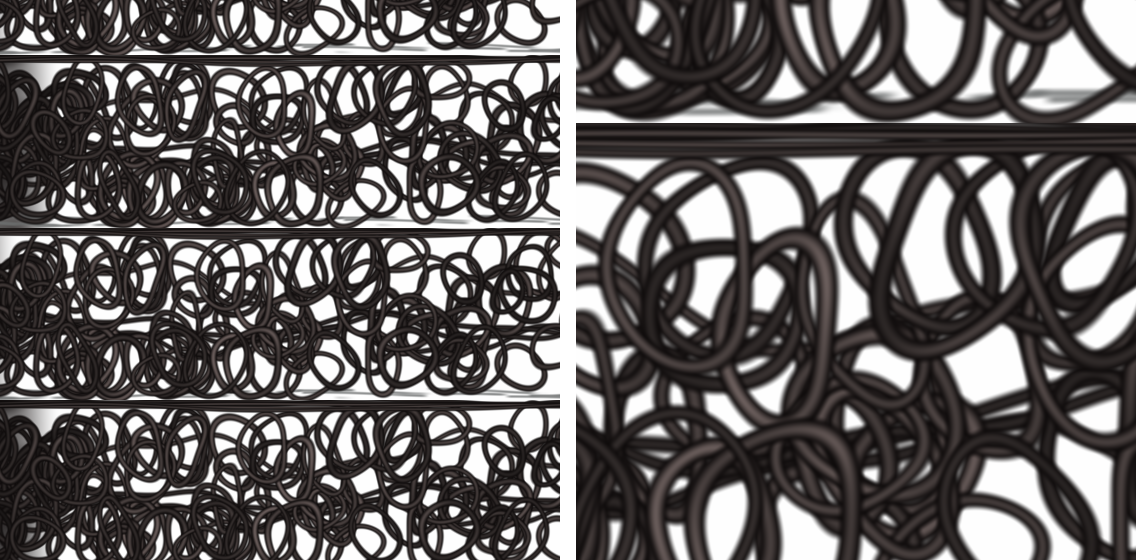
Left, the full canvas; right, a detail of the centre.
A Shadertoy shader for this pattern:

```glsl
// Tangled dark curls in stacked bands, dense at the left and open at the right.

const float BAND_HEIGHT = 0.3086;
const float FIRST_SEAM = 0.0977;   // distance of a seam from the top edge
const float ROW_SHIFT = 0.0742;    // sideways shift of every other band
const int RINGS = 132;
const int SEAM_STRANDS = 6;
const int CROSS_STRANDS = 4;
const int WHISKERS = 4;

vec4 hash4(float n) {
    vec4 p = fract(vec4(n) * vec4(0.1031, 0.1030, 0.0973, 0.1099) + 0.137);
    p += dot(p, p.wzxy + 33.33);
    return fract((p.xxyz + p.yzzw) * p.zywx);
}

float noise(float x, float seed) {
    float i = floor(x), f = fract(x);
    return mix(hash4(i + seed).x, hash4(i + 1.0 + seed).x, f * f * (3.0 - 2.0 * f));
}

mat2 rotation(float a) {
    float c = cos(a), s = sin(a);
    return mat2(c, -s, s, c);
}

// Approximate distance to the outline of an ellipse
float ellipseLine(vec2 p, vec2 radii) {
    float k = length(p / radii);
    return abs(k * (k - 1.0)) / max(length(p / (radii * radii)), 1e-4);
}

// Paints a rounded strand: dark rims and a brown core
vec3 layStrand(vec3 under, float d, float halfWidth, float tone, float soft) {
    float cover = 1.0 - smoothstep(halfWidth - soft, halfWidth + soft, d);
    float core = 1.0 - smoothstep(0.0, halfWidth, d);
    vec3 rim = vec3(0.055, 0.042, 0.042);
    vec3 body = tone * vec3(1.08, 0.95, 0.93);
    return mix(under, mix(rim, body, core), cover);
}

// Distance to a gently waving, nearly level strand
float levelStrand(vec2 p, float y, float swing, float freq, float phase) {
    float wave = sin(p.x * freq + phase) + 0.4 * sin(p.x * freq * 2.3 - phase);
    return abs(p.y - y - swing * wave);
}

// Pale, broken hairs along the foot of a band
vec3 whiskers(vec3 col, vec2 p, float soft) {
    for (int i = 0; i < WHISKERS; i++) {
        vec4 h = hash4(float(i) + 700.0);
        float d = levelStrand(p, BAND_HEIGHT - 0.004 - 0.018 * h.x, 0.004, 7.0 + 5.0 * h.y, 6.3 * h.z);
        float broken = smoothstep(0.35, 0.65, noise(p.x * 22.0, 800.0 + 60.0 * float(i)));
        float cover = broken * (1.0 - smoothstep(0.0, 0.0015 + soft, d));
        col = mix(col, vec3(0.42, 0.43, 0.43), 0.75 * cover);
    }
    return col;
}

// Loose strands wandering across the middle of a band
vec3 crossStrands(vec3 col, vec2 p, float soft) {
    for (int i = 0; i < CROSS_STRANDS; i++) {
        vec4 h = hash4(float(i) + 400.0);
        float y = BAND_HEIGHT * (0.3 + 0.45 * h.x);
        float d = levelStrand(p, y, 0.02 + 0.015 * h.y, 8.0 + 9.0 * h.z, 6.3 * h.w);
        col = layStrand(col, d * 0.9, 0.0042, 0.15 + 0.1 * h.y, soft);
    }
    return col;
}

// Curls: upright wobbly rings gathered in two tiers
vec3 curls(vec3 col, vec2 p, float soft) {
    for (int i = 0; i < RINGS; i++) {
        float n = float(i);
        vec4 h = hash4(n + 11.0);
        vec4 g = hash4(n + 251.0);
        float t = fract(n * 0.618034 + 0.05 * h.x);
        vec2 radii = vec2(mix(0.024, 0.053, h.y), mix(0.034, 0.066, h.z));
        float x = mix(-0.03, 1.14, mix(t * t, t, 0.46));
        float y = mix(radii.y + 0.007, BAND_HEIGHT - radii.y - 0.006, smoothstep(0.0, 1.0, h.w));
        vec2 q = rotation((g.x - 0.5) * 0.9) * (p - vec2(x, y));
        q += 0.0045 * sin(q.yx * 45.0 + 6.3 * g.yz);
        float sheen = 0.5 + 0.5 * sin(q.x * 38.0 + q.y * 30.0 + 6.3 * g.y);
        float tone = mix(0.13, 0.27, g.w) + 0.12 * sheen * sheen * g.z;
        tone *= mix(0.65, 1.0, smoothstep(0.0, 0.2, p.x));
        col = layStrand(col, ellipseLine(q, radii), mix(0.0046, 0.0066, g.z), tone, soft);
    }
    return col;
}

// Stretched strands lying along the head of a band
vec3 seamStrands(vec3 col, vec2 p, float soft) {
    for (int i = 0; i < SEAM_STRANDS; i++) {
        vec4 h = hash4(float(i) + 550.0);
        float y = 0.002 + 0.0022 * float(i);
        float d = levelStrand(p, y, 0.0015 + 0.004 * h.x, 5.0 + 9.0 * h.y, 6.3 * h.z);
        col = layStrand(col, d, 0.0032, 0.14 + 0.13 * h.w, min(soft, 0.0022));
    }
    return col;
}

void mainImage(out vec4 fragColor, in vec2 fragCoord) {
    vec2 uv = fragCoord / iResolution.xy;
    float soft = max(0.0026, 0.8 / iResolution.y);

    // Band coordinates, y measured downwards from the seam
    float v = (1.0 - uv.y - FIRST_SEAM) / BAND_HEIGHT;
    float row = floor(v);
    vec2 p = vec2(uv.x + ROW_SHIFT * mod(row, 2.0), fract(v) * BAND_HEIGHT);

    // White ground, shadowed in the thick of the tangle
    float patches = noise(p.y * 24.0 + p.x * 9.0, 900.0);
    float shadow = (1.0 - smoothstep(0.02, 0.11, p.x)) * (0.55 + 0.45 * patches);
    vec3 col = mix(vec3(0.995), vec3(0.07, 0.055, 0.055), shadow);

    col = whiskers(col, p, soft);
    col = crossStrands(col, p, soft);
    col = curls(col, p, soft);
    col = seamStrands(col, p, soft);
    fragColor = vec4(col, 1.0);
}
```
